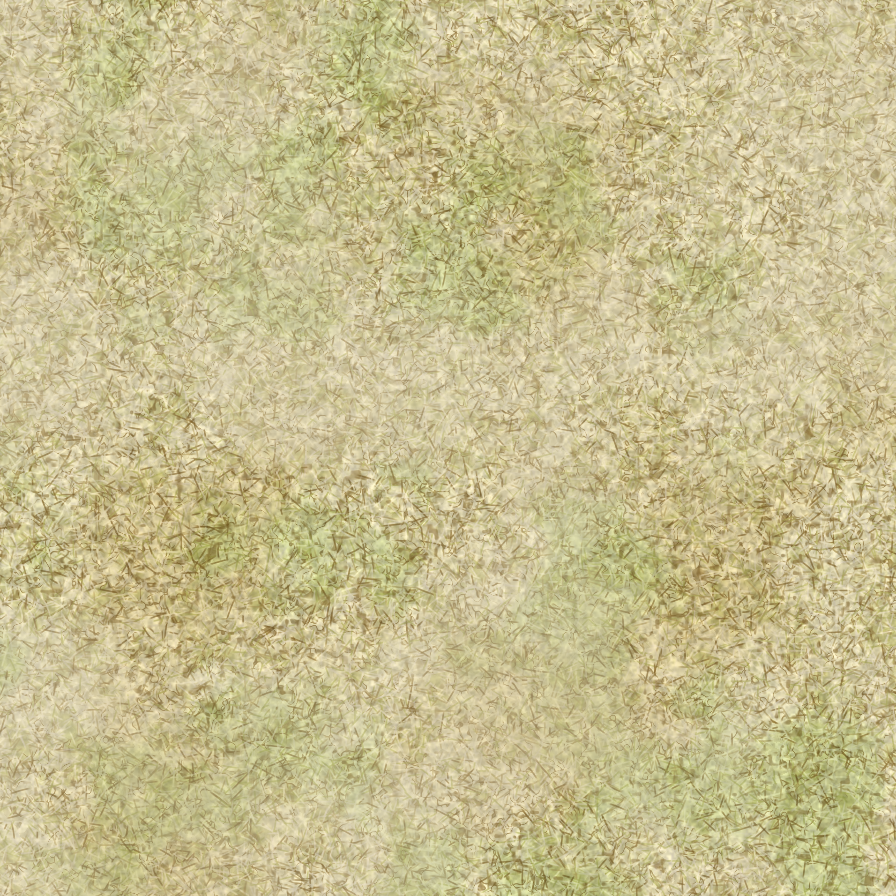
Write a three.js fragment shader that draws this texture.

```glsl
// Dry, sun-bleached grass seen from above: crumbly straw litter with brown gaps,
// covered by layers of thin randomly turned blades, then tinted by broad
// noise patches of green, ochre and pale haze.
#define CRUMB_CELLS 84.0
#define GRAIN_CELLS 190.0
#define PATCH_CELLS 5.0
#define BLADE_LAYERS 9
#define BLADE_CELLS 30.0
#define BLADE_WIDTH 0.0009
#define BLADE_OPACITY 0.62
#define GAP_DEPTH 0.62
#define GREEN_AMOUNT 0.50
#define HAZE_AMOUNT 0.36
#define GRAIN_CONTRAST 0.34

varying vec2 vUv;

const vec3 PALE = vec3(0.87, 0.84, 0.70);
const vec3 STRAW = vec3(0.78, 0.74, 0.58);
const vec3 OCHRE = vec3(0.71, 0.63, 0.40);
const vec3 OLIVE = vec3(0.66, 0.65, 0.36);
const vec3 GREEN = vec3(0.63, 0.68, 0.41);
const vec3 BROWN = vec3(0.47, 0.36, 0.15);
const vec3 ASH = vec3(0.82, 0.78, 0.70);

float hash(vec2 p) {
  vec3 q = fract(vec3(p.xyx) * 0.1031);
  q += dot(q, q.yzx + 33.33);
  return fract((q.x + q.y) * q.z);
}

vec2 hash2(vec2 p) {
  return vec2(hash(p), hash(p + 71.7));
}

float noise(vec2 p) {
  vec2 i = floor(p);
  vec2 f = fract(p);
  f = f * f * (3.0 - 2.0 * f);
  return mix(mix(hash(i), hash(i + vec2(1.0, 0.0)), f.x),
             mix(hash(i + vec2(0.0, 1.0)), hash(i + 1.0), f.x), f.y);
}

float fbm(vec2 p) {
  float sum = 0.0;
  float weight = 0.5;
  for (int i = 0; i < 5; i++) {
    sum += weight * noise(p);
    p = mat2(1.6, 1.2, -1.2, 1.6) * p + 17.3;
    weight *= 0.55;
  }
  return sum / 1.055;
}

// Cellular litter: x is the gap between crumbs, y a random tone per crumb.
vec2 crumbs(vec2 p) {
  vec2 cell = floor(p);
  float nearest = 9.0;
  float second = 9.0;
  float tone = 0.0;
  for (int y = -1; y <= 1; y++) {
    for (int x = -1; x <= 1; x++) {
      vec2 id = cell + vec2(float(x), float(y));
      float d = length(id + hash2(id) - p);
      if (d < nearest) {
        second = nearest;
        nearest = d;
        tone = hash(id + 5.3);
      } else {
        second = min(second, d);
      }
    }
  }
  return vec2(1.0 - smoothstep(0.02, 0.24, second - nearest), tone);
}

// One layer of tapered blades, one per cell, painted over the ground colour.
vec3 paintBlades(vec3 ground, vec2 uv, float cells, float seed) {
  vec2 p = uv * cells;
  vec2 cell = floor(p);
  for (int y = -1; y <= 1; y++) {
    for (int x = -1; x <= 1; x++) {
      vec2 id = cell + vec2(float(x), float(y));
      vec2 key = id + seed * 37.0;
      float angle = 6.2832 * hash(key + 3.1);
      vec2 dir = vec2(cos(angle), sin(angle));
      vec2 rel = p - id - hash2(key);
      float along = dot(rel, dir);
      float reach = mix(0.25, 0.85, hash(key + 9.4));
      float bend = 0.18 * (hash(key + 6.2) - 0.5) * along * along;
      float across = abs(dot(rel, vec2(-dir.y, dir.x)) + bend) / cells;
      float taper = 1.0 - smoothstep(0.5 * reach, reach, abs(along));
      float mask = taper * (1.0 - smoothstep(0.3, 1.7, across / BLADE_WIDTH));
      float kind = hash(key + 12.8);
      vec3 tint = mix(ASH, PALE, hash(key + 15.5)) * 1.03;
      tint = mix(tint, OCHRE * 0.92, step(0.56, kind));
      tint = mix(tint, OLIVE, step(0.76, kind));
      tint = mix(tint, BROWN, step(0.91, kind));
      ground = mix(ground, tint, mask * BLADE_OPACITY);
    }
  }
  return ground;
}

void main() {
  // Broad patches steer the colour of everything else.
  float greenPatch = smoothstep(0.50, 0.72, fbm(vUv * PATCH_CELLS * 1.5 + 31.0));
  float ochrePatch = smoothstep(0.44, 0.74, fbm(vUv * PATCH_CELLS + 58.0));
  float hazePatch = smoothstep(0.40, 0.68, fbm(vUv * PATCH_CELLS + 83.0));

  // Crumbly litter with dark gaps, its outlines roughened by noise.
  vec2 warp = vec2(noise(vUv * 120.0), noise(vUv * 120.0 + 40.0)) - 0.5;
  vec2 litter = crumbs(vUv * CRUMB_CELLS + warp * 1.3);
  vec3 color = mix(STRAW, PALE, litter.y);
  color = mix(color, OLIVE, 0.55 * smoothstep(0.45, 0.75, fbm(vUv * 45.0)));
  float broken = smoothstep(0.30, 0.75, noise(vUv * 95.0 + 12.0));
  color = mix(color, BROWN, litter.x * broken * GAP_DEPTH);

  // Straw blades, each layer finer than the one below.
  for (int i = 0; i < BLADE_LAYERS; i++) {
    float layer = float(i);
    color = paintBlades(color, vUv + layer * 0.137, BLADE_CELLS + layer * 5.0, layer + 1.0);
  }

  // Fine grain and scattered dark flecks.
  float grain = 0.6 * noise(vUv * GRAIN_CELLS) + 0.4 * noise(vUv * GRAIN_CELLS * 1.9 + 7.0);
  color *= 1.0 + GRAIN_CONTRAST * (grain - 0.48);
  float fleck = smoothstep(0.74, 0.95, noise(vUv * 150.0 + 64.0));
  color = mix(color, BROWN, fleck * 0.5 * (1.0 - 0.5 * hazePatch));

  // Patch tints keep the fine detail by scaling it.
  color = mix(color, color * GREEN / STRAW, greenPatch * GREEN_AMOUNT);
  color = mix(color, color * OCHRE / STRAW, ochrePatch * 0.42);
  color = mix(color, mix(ASH, PALE, 0.4), hazePatch * HAZE_AMOUNT);
  gl_FragColor = vec4(clamp(color * 1.03, 0.0, 1.0), 1.0);
}
```
